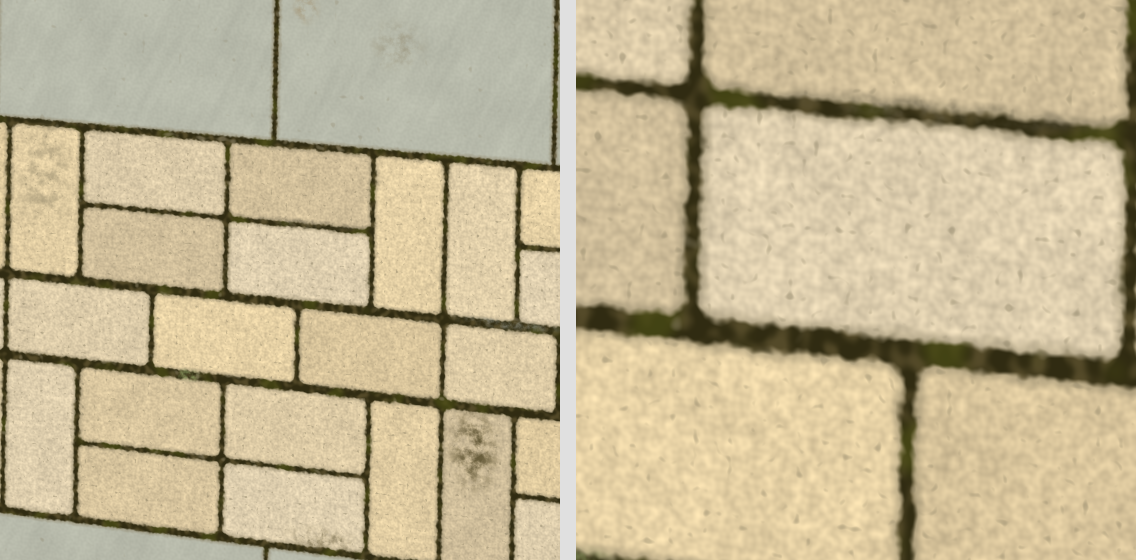
Left: the whole. Right: its middle third, enlarged.
A WebGL 2 fragment shader for this texture:

```glsl
#version 300 es
precision highp float;
// Weathered cream brick paving in a basket pattern between blue-grey slabs, with mossy joints.
uniform vec2 u_resolution;
out vec4 fragColor;

const vec3 CREAM = vec3(0.89, 0.82, 0.675);
const vec3 TAN = vec3(0.80, 0.72, 0.56);
const vec3 SLAB = vec3(0.72, 0.73, 0.67);
const vec3 GRIME = vec3(0.55, 0.51, 0.40);
const vec3 EARTH = vec3(0.33, 0.29, 0.16);
const vec3 SOIL = vec3(0.19, 0.17, 0.07);
const vec3 MOSS = vec3(0.29, 0.30, 0.08);
const vec3 LICHEN = vec3(0.58, 0.66, 0.42);

// One unit is the width of a brick; the canvas spans VIEW units.
const float VIEW = 7.68;
const float BAND_TOP = 1.62, COURSE_1 = 3.74, COURSE_2 = 4.85, BAND_BOTTOM = 7.0;
const float SLAB_WIDTH = 3.84, SLAB_START = 3.63;
const float CUT_END = 7.59;
const float COURSE_GAP = 0.025, JOINT = 0.03;

vec2 hash2(vec2 cell) {
  uvec2 n = uvec2(ivec2(cell)) * uvec2(1597334673u, 3812015801u);
  uint h = (n.x ^ n.y) * 1597334673u;
  h = (h ^ (h >> 15)) * 2246822519u;
  h ^= h >> 13;
  return vec2(h & 65535u, h >> 16) / 65535.0;
}

float cornerSlope(vec2 cell, vec2 offset) {
  float angle = 6.2832 * hash2(cell).x;
  return dot(vec2(cos(angle), sin(angle)), offset);
}

// Gradient noise, roughly -0.7 to 0.7.
float noise(vec2 p) {
  vec2 i = floor(p), f = p - i, e = vec2(1.0, 0.0);
  vec2 w = f * f * f * (f * (f * 6.0 - 15.0) + 10.0);
  float low = mix(cornerSlope(i, f), cornerSlope(i + e, f - e), w.x);
  float high = mix(cornerSlope(i + e.yx, f - e.yx), cornerSlope(i + 1.0, f - 1.0), w.x);
  return mix(low, high, w.y);
}

float fbm(vec2 p) {
  float sum = 0.0, amp = 0.6;
  for (int k = 0; k < 4; k++) {
    sum += amp * noise(p);
    p = mat2(1.6, 1.2, -1.2, 1.6) * p + 7.3;
    amp *= 0.55;
  }
  return sum;
}

float roundBox(vec2 p, vec2 halfSize, float radius) {
  vec2 d = abs(p) - halfSize + radius;
  return length(max(d, 0.0)) + min(max(d.x, d.y), 0.0) - radius;
}

// Rectangles hold left, top, right, bottom.
vec4 slabRect(vec2 q) {
  float left = floor((q.x - SLAB_START) / SLAB_WIDTH) * SLAB_WIDTH + SLAB_START;
  vec2 span = q.y < BAND_TOP ? vec2(-4.0, BAND_TOP) : vec2(BAND_BOTTOM, 12.0);
  return vec4(left, span.x, left + SLAB_WIDTH, span.y);
}

vec4 stretcherRect(vec2 q, float top, float bottom) {
  float left = floor(q.x / 2.0) * 2.0;
  return vec4(left, top, min(left + 2.0, CUT_END), bottom);
}

// Every six units: one upright, two stacked pairs, one upright.
vec4 basketRect(vec2 q, float top, float bottom) {
  float along = mod(q.x, 6.0), base = q.x - along;
  if (along < 1.0 || along >= 5.0) {
    float left = base + floor(along);
    return vec4(left, top, left + 1.0, bottom);
  }
  float left = base + 1.0 + 2.0 * floor((along - 1.0) / 2.0);
  float middle = mix(top, bottom, 0.505);
  vec2 span = q.y < middle ? vec2(top, middle) : vec2(middle, bottom);
  return vec4(left, span.x, left + 2.0, span.y);
}

vec4 brickRect(vec2 q) {
  if (q.y < COURSE_1) return basketRect(q, BAND_TOP + COURSE_GAP, COURSE_1 - COURSE_GAP);
  if (q.y < COURSE_2) return stretcherRect(q, COURSE_1 + COURSE_GAP, COURSE_2 - COURSE_GAP);
  return basketRect(q, COURSE_2 + COURSE_GAP, BAND_BOTTOM - COURSE_GAP);
}

vec3 stain(vec3 base, vec2 q, vec2 centre, vec2 size, vec3 tint, float strength) {
  float fade = 1.0 - smoothstep(0.2, 1.1, length((q - centre) / size));
  float patches = smoothstep(-0.25, 0.4, fbm(q * 6.0 + centre));
  return mix(base, tint, fade * patches * strength);
}

vec3 brickColor(vec2 q, vec2 centre) {
  vec2 pick = hash2(floor(centre * 7.0));
  vec3 color = mix(CREAM, TAN, pick.x * pick.x * 0.8);
  color *= 1.0 + (pick.y - 0.5) * vec3(0.03, 0.0, -0.09);
  color *= 1.0 + 0.09 * fbm(q * 2.5) + 0.10 * noise(q * 15.0) + 0.09 * noise(q * 31.0);
  return mix(color, GRIME, 0.45 * smoothstep(0.32, 0.6, noise(q * 19.0 + 40.0)));
}

vec3 slabColor(vec2 q) {
  vec3 color = SLAB * (1.0 + 0.07 * fbm(q * 1.4) + 0.035 * noise(q * 24.0));
  color *= 1.0 + 0.03 * noise(vec2(q.x * 9.0 + q.y * 4.0, q.y * 1.2));
  return mix(color, GRIME, 0.3 * smoothstep(0.42, 0.62, noise(q * 8.0)));
}

vec3 jointColor(vec2 q) {
  vec3 color = mix(SOIL, EARTH, smoothstep(-0.2, 0.5, noise(q * 11.0)));
  color = mix(color, MOSS, 0.7 * smoothstep(0.0, 0.4, noise(q * 3.0 + 9.0)));
  return mix(color, GRIME, 0.6 * smoothstep(0.3, 0.55, noise(q * 7.0 + 21.0)));
}

void main() {
  // Tilted, gently fanning paving coordinates with y pointing down.
  vec2 p = gl_FragCoord.xy / u_resolution * VIEW;
  p.y = VIEW - p.y;
  vec2 q = vec2(p.x + 0.02 * p.y - 0.17, (p.y - 0.076 * p.x) / (1.0 + 0.0077 * p.x));

  bool isSlab = q.y < BAND_TOP || q.y > BAND_BOTTOM;
  vec4 rect = isSlab ? slabRect(q) : brickRect(q);
  vec2 centre = 0.5 * (rect.xy + rect.zw);
  vec2 halfSize = 0.5 * (rect.zw - rect.xy) - JOINT;
  float edge = roundBox(q - centre, halfSize, isSlab ? 0.02 : 0.09);
  edge += (isSlab ? 0.012 : 0.025) * noise(q * 9.0) + 0.016 * noise(q * 23.0);

  // Stone faces with worn rims, laid over the joints.
  vec3 face = isSlab ? slabColor(q) : brickColor(q, centre);
  face = mix(face, GRIME, 0.5 * smoothstep(-0.06, 0.0, edge));
  float blur = max(0.018, VIEW / u_resolution.y);
  vec3 color = mix(face, jointColor(q), smoothstep(-blur, blur, edge));

  // Soot, rust, lichen and crumbled mortar.
  color = stain(color, q, vec2(6.45, 5.4), vec2(0.42, 0.65), EARTH, 0.85);
  color = stain(color, q, vec2(4.4, 6.85), vec2(0.6, 0.22), EARTH, 0.5);
  color = stain(color, q, vec2(5.3, 0.2), vec2(0.45, 0.4), GRIME, 0.45);
  color = stain(color, q, vec2(4.03, -0.2), vec2(0.22, 0.25), TAN * 0.8, 0.8);
  color = stain(color, q, vec2(0.5, 2.4), vec2(0.5, 0.9), GRIME, 0.5);
  color = stain(color, q, vec2(4.1, 2.66), vec2(0.9, 0.07), GRIME * 0.75, 0.8);
  color = stain(color, q, vec2(6.9, 3.72), vec2(0.9, 0.08), SLAB * 0.8, 0.8);
  color = stain(color, q, vec2(2.5, 4.85), vec2(0.22, 0.1), LICHEN, 0.9);
  fragColor = vec4(color, 1.0);
}
```
